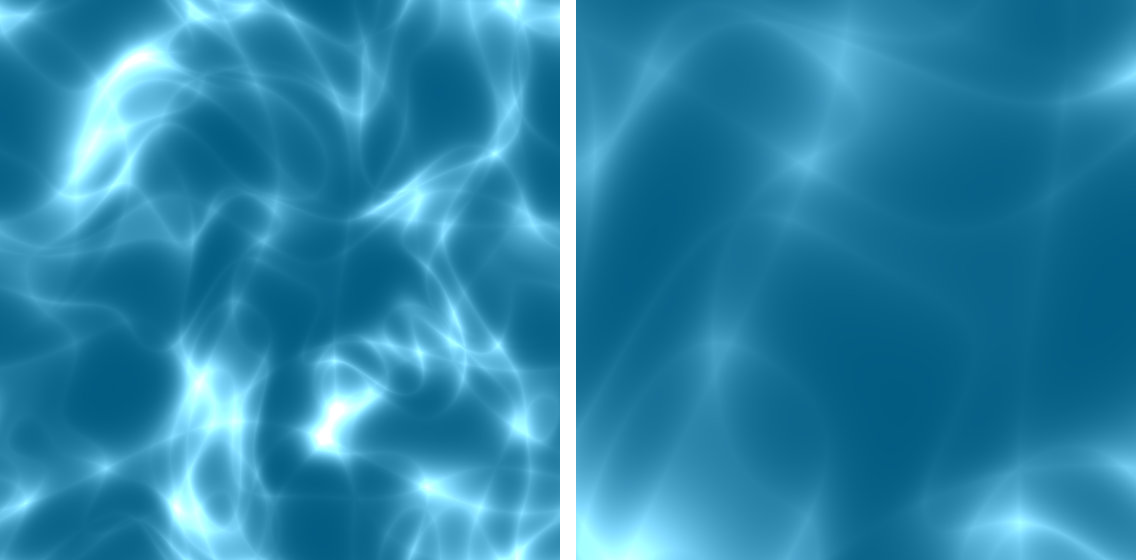
Left, the full canvas; right, a detail of the centre.
This texture is drawn by a WebGL 1 fragment shader. Its source:

```glsl
precision highp float;

uniform vec2 u_resolution;

const float TAU = 6.28318530718;
const vec3 DEEP_WATER = vec3(0.0, 0.35, 0.5);
const float REPEATS = 1.0;       // whole number of tiles across the canvas
const float ORIGIN = -250.0;     // phase offset of the sine field
const float PHASE = 23.0;        // picks one frozen moment of the ripples
const float PHASE_SPREAD = 3.5;  // how far the layers drift apart
const float LAYER_GAIN = 0.81;   // shading added by each layer
const float SHADE_CURVE = 1.4;
const float LIGHT_LEVEL = 1.17;
const float FOCUS = 8.0;         // higher gives thinner, sharper filaments
const int LAYERS = 5;

// Bends the plane with sines of period TAU, so the result wraps.
vec2 bend(vec2 base, vec2 q, float t) {
  return base + vec2(cos(t - q.x) + sin(t + q.y),
                     sin(t - q.y) + cos(t + q.x));
}

// Shade of one layer: zero along the creases where light gathers.
float layerShade(vec2 q, float t) {
  vec2 wave = vec2(sin(q.x + t), cos(q.y + t));
  return abs(wave.x * wave.y) / max(length(wave), 1e-4);
}

float caustics(vec2 base) {
  vec2 q = base;
  float shade = 1.0;
  for (int n = 0; n < LAYERS; n++) {
    float t = PHASE * (1.0 - PHASE_SPREAD / float(n + 1));
    q = bend(base, q, t);
    shade += LAYER_GAIN * layerShade(q, t);
  }
  shade /= float(LAYERS);
  return pow(abs(LIGHT_LEVEL - pow(shade, SHADE_CURVE)), FOCUS);
}

void main() {
  vec2 uv = gl_FragCoord.xy / u_resolution;
  vec2 base = fract(uv * REPEATS) * TAU + ORIGIN;

  // Light adds equally to every channel of the water colour.
  vec3 color = DEEP_WATER + caustics(base);
  gl_FragColor = vec4(clamp(color, 0.0, 1.0), 1.0);
}
```
